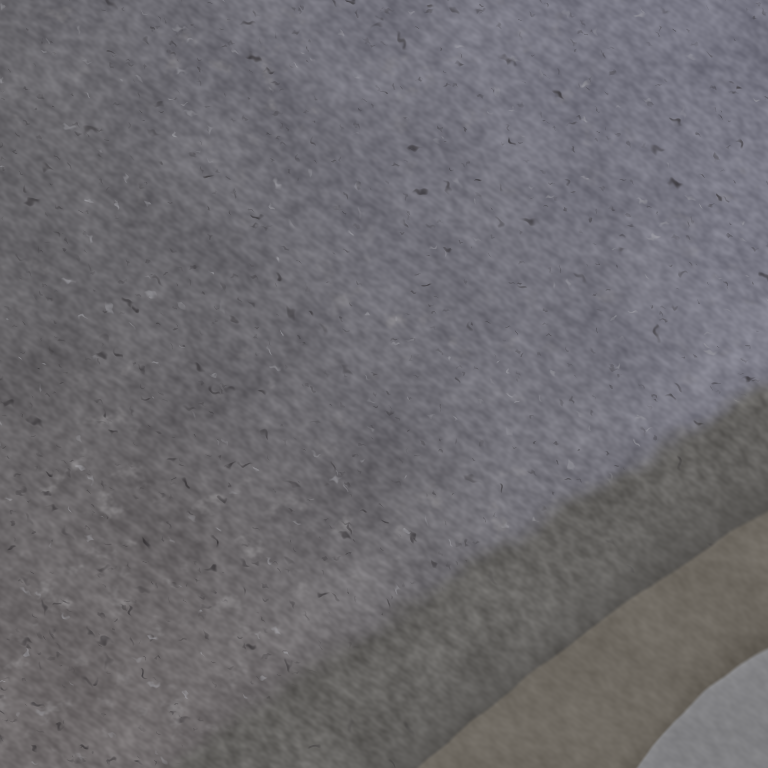
This texture is drawn by a WebGL 2 fragment shader. Its source:

```glsl
#version 300 es
precision highp float;
// Weathered grey stone slab with pale blotches, dark pits and a worn bevel above a ledge.

uniform vec2 u_resolution;
out vec4 fragColor;

const vec3 STONE_SHADE = vec3(0.396, 0.390, 0.402);
const vec3 STONE_SKY   = vec3(0.470, 0.470, 0.520);
const vec3 STONE_WARM  = vec3(0.418, 0.400, 0.402);
const vec3 BEVEL       = vec3(0.392, 0.385, 0.375);
const vec3 LEDGE       = vec3(0.425, 0.405, 0.375);
const vec3 CORNER      = vec3(0.500, 0.500, 0.510);
const vec3 PIT         = vec3(0.215, 0.205, 0.215);
const vec3 CHIP        = vec3(0.620, 0.620, 0.640);
const vec3 BLOTCH      = vec3(0.555, 0.545, 0.550);

const float PATCH_CONTRAST = 0.085;
const float GRAIN_CONTRAST = 0.075;
const float FINE_CONTRAST  = 0.045;
const float FLECK_TILT     = -0.6;
const float EDGE_BLUR      = 0.004;

vec2 hash2(vec2 cell) {
  uvec2 v = uvec2(ivec2(cell)) * 1664525u + 1013904223u;
  v.x += v.y * 1664525u;
  v.y += v.x * 1664525u;
  v ^= v >> 16u;
  v.x += v.y * 1664525u;
  v.y += v.x * 1664525u;
  v ^= v >> 16u;
  return vec2(v >> 8u) / 16777216.0;
}

float corner(vec2 cell, vec2 offset) {
  float a = 6.28319 * hash2(cell).x;
  return dot(vec2(cos(a), sin(a)), offset);
}

float gradientNoise(vec2 p) {
  vec2 i = floor(p), f = p - i;
  vec2 w = f * f * f * (f * (f * 6.0 - 15.0) + 10.0);
  vec2 e = vec2(1.0, 0.0);
  return mix(mix(corner(i, f), corner(i + e, f - e), w.x),
             mix(corner(i + e.yx, f - e.yx), corner(i + 1.0, f - 1.0), w.x), w.y);
}

float fbm(vec2 p) {
  float sum = 0.0, amp = 0.6;
  for (int i = 0; i < 4; i++) {
    sum += amp * gradientNoise(p);
    p = mat2(1.6, 1.2, -1.2, 1.6) * p + 17.3;
    amp *= 0.55;
  }
  return sum;
}

vec2 rotate(vec2 p, float a) {
  return mat2(cos(a), -sin(a), sin(a), cos(a)) * p;
}

// Scattered tilted ellipses; share is the fraction of cells that hold one.
float flecks(vec2 p, float cells, float share, float seed) {
  p *= cells;
  p += 0.35 * vec2(gradientNoise(p * 2.3 + seed), gradientNoise(p * 2.3 - seed));
  vec2 base = floor(p);
  float cover = 0.0;
  for (int y = -1; y <= 1; y++)
    for (int x = -1; x <= 1; x++) {
      vec2 cell = base + vec2(x, y);
      vec2 place = hash2(cell + seed), kind = hash2(cell + seed + 71.0);
      vec2 d = rotate(p - cell - place, FLECK_TILT + 1.6 * (kind.y - 0.5));
      float size = mix(0.14, 0.34, place.x * place.y);
      float r = length(d * vec2(0.6, 1.5)) / size;
      float strength = mix(0.35, 1.0, fract(kind.y * 7.0));
      cover = max(cover, step(kind.x, share) * strength * smoothstep(1.2, 0.2, r));
    }
  return cover;
}

// Height of a bent edge that falls away to the left of the right border.
float edgeHeight(float x, float start, float slope, float bend) {
  float d = 1.0 - x;
  return start - slope * d - bend * d * d;
}

void main() {
  vec2 p = gl_FragCoord.xy / u_resolution;
  float wobble = 0.012 * gradientNoise(p * 14.0) + 0.004 * gradientNoise(p * 45.0);
  float lip = p.y - edgeHeight(p.x, 0.50, 0.57, 0.09) + 2.0 * wobble;
  float crease = p.y - edgeHeight(p.x, 0.336, 0.60, 0.30) + 0.4 * wobble;
  float rim = p.y - edgeHeight(p.x, 0.156, 0.50, 2.40) + 0.4 * wobble;
  float lowLeft = smoothstep(0.75, 0.0, p.y) * smoothstep(0.9, 0.1, p.x);

  // Slab: cool light from the upper right, mottled at several scales
  float light = smoothstep(0.25, 1.15, 0.7 * p.x + 0.5 * p.y + 0.12 * fbm(p * 3.0));
  vec3 slab = mix(STONE_SHADE, STONE_WARM, lowLeft);
  slab = mix(slab, STONE_SKY, light);
  slab += PATCH_CONTRAST * fbm(p * 7.0 + 3.0);
  slab += 0.028 * exp(-pow((lip - 0.07) / 0.06, 2.0));
  float cluster = smoothstep(-0.2, 0.35, fbm(p * 5.0 + 40.0) + 0.2 * lowLeft);
  float blotch = smoothstep(0.10, 0.50, fbm(p * vec2(24.0, 30.0) + 9.0));
  slab = mix(slab, BLOTCH, blotch * cluster * mix(0.50, 0.85, lowLeft));
  slab = mix(slab, PIT, 0.75 * flecks(p, 42.0, mix(0.07, 0.24, lowLeft), 11.0));
  slab = mix(slab, PIT, 0.40 * flecks(p, 75.0, 0.16, 23.0));
  slab = mix(slab, CHIP, 0.60 * flecks(p, 55.0, 0.08, 37.0));

  // Bevel: brushed, darkening towards the crease
  float streak = gradientNoise(rotate(p, 0.25) * vec2(75.0, 16.0));
  vec3 bevel = BEVEL + 0.030 * streak + 0.07 * fbm(p * 11.0);
  bevel -= 0.022 * smoothstep(-0.06, 0.0, lip);
  bevel -= 0.060 * exp(-max(crease, 0.0) / 0.022);
  bevel = mix(bevel, PIT, 0.45 * flecks(p, 32.0, 0.10, 53.0));

  // Ledge and the pale block in the corner
  vec3 ledge = LEDGE + 0.05 * fbm(p * 9.0 + 5.0) + 0.012 * streak;
  ledge -= 0.045 * smoothstep(0.045, 0.0, rim);
  vec3 block = CORNER + 0.04 * fbm(p * 12.0) + 0.035 * exp(min(rim, 0.0) / 0.012);

  vec3 color = mix(bevel, slab, smoothstep(-0.022, 0.022, lip));
  color = mix(ledge, color, smoothstep(-EDGE_BLUR, EDGE_BLUR, crease));
  color = mix(block, color, smoothstep(-EDGE_BLUR, EDGE_BLUR, rim));

  // Grain: slanted strokes and fine speckle, calmer below the crease
  float rough = mix(0.45, 1.0, smoothstep(-0.02, 0.12, crease));
  vec2 stroke = rotate(p, FLECK_TILT);
  color += rough * GRAIN_CONTRAST * gradientNoise(stroke * vec2(48.0, 85.0));
  color += rough * FINE_CONTRAST * gradientNoise(stroke * vec2(110.0, 180.0) + 7.0);
  fragColor = vec4(color, 1.0);
}
```
